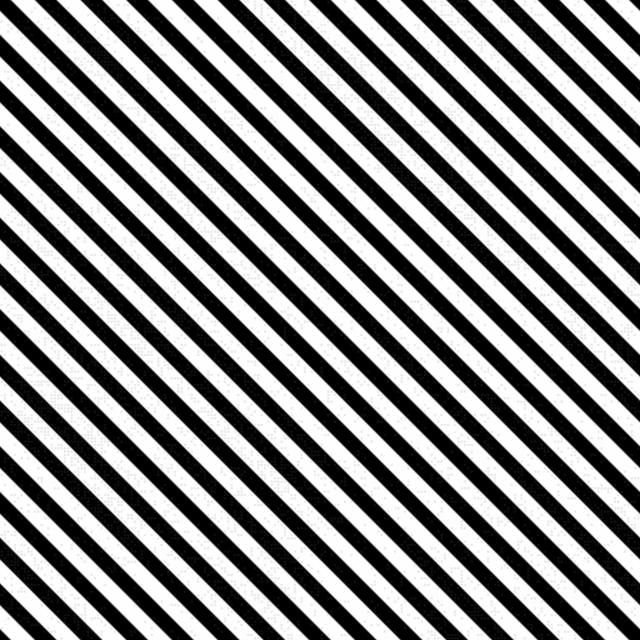
A WebGL 2 fragment shader for this pattern:

```glsl
#version 300 es
precision highp float;

uniform vec2 u_resolution;
out vec4 fragColor;

const float REPEATS = 14.0;      // stripe pairs across and down
const float BLACK_SHARE = 0.475; // black part of one pair
const float EDGE_BLUR = 0.0019;  // half width of the soft edge
const float GRAIN_CELLS = 192.0; // speckle cells across and down
const float PATCH_CELLS = 7.0;   // patches of stronger speckle

const vec3 BLACK = vec3(0.0);
const vec3 BLACK_SPECK = vec3(0.06);
const vec3 WHITE = vec3(0.995);
const vec3 WHITE_SPECK = vec3(0.92);

float hash(vec2 p) {
    vec3 q = fract(vec3(p.xyx) * vec3(0.1031, 0.1030, 0.0973));
    q += dot(q, q.yzx + 33.33);
    return fract((q.x + q.y) * q.z);
}

// Value noise that wraps after the given number of cells
float wrappedNoise(vec2 uv, float cells) {
    vec2 p = uv * cells;
    vec2 cell = floor(p);
    vec2 f = smoothstep(0.0, 1.0, p - cell);
    vec2 a = mod(cell, cells);
    vec2 b = mod(cell + 1.0, cells);
    return mix(mix(hash(a), hash(vec2(b.x, a.y)), f.x),
               mix(hash(vec2(a.x, b.y)), hash(b), f.x), f.y);
}

// Signed distance to the edge of a falling diagonal stripe, negative inside
float stripeDistance(float phase, float repeats, float share) {
    float offset = abs(fract(phase + 0.5) - 0.5);
    return (offset - 0.5 * share) / (repeats * sqrt(2.0));
}

// Round specks, one per cell, present with the given probability
float specks(vec2 uv, float cells, float density, float pixel) {
    vec2 p = uv * cells;
    float present = step(hash(mod(floor(p), cells) + 17.0), density);
    float blur = max(0.15, pixel * cells * 0.5);
    float dist = length(fract(p) - 0.5);
    return present * (1.0 - smoothstep(0.4 - blur, 0.4 + blur, dist));
}

void main() {
    vec2 uv = gl_FragCoord.xy / u_resolution;
    float pixel = 1.0 / min(u_resolution.x, u_resolution.y);
    float phase = REPEATS * (uv.x + uv.y);

    // Stripes
    float edge = max(EDGE_BLUR, 0.7 * pixel);
    float dist = stripeDistance(phase, REPEATS, BLACK_SHARE);
    float white = smoothstep(-edge, edge, dist);

    // Faint speckle, stronger on some stripes and in some patches
    float stripe = mod(floor(2.0 * phase + 0.5), 2.0 * REPEATS);
    float wear = hash(vec2(stripe, 5.0)) * wrappedNoise(uv, PATCH_CELLS);
    float speck = specks(uv, GRAIN_CELLS, 0.08 + 0.7 * wear, pixel);
    speck *= smoothstep(0.0, 2.0 * edge, abs(dist));

    vec3 darkStripe = mix(BLACK, BLACK_SPECK, speck);
    vec3 lightStripe = mix(WHITE, WHITE_SPECK, speck);
    fragColor = vec4(mix(darkStripe, lightStripe, white), 1.0);
}
```
